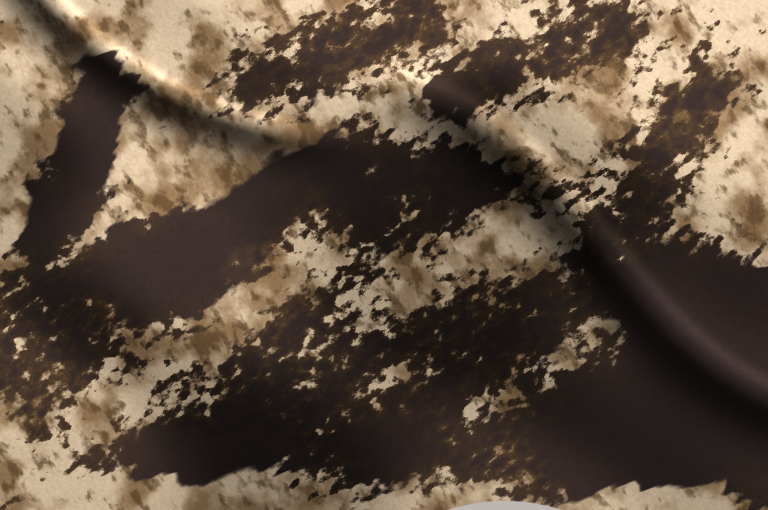
Write a WebGL 1 fragment shader that draws this texture.

```glsl
precision highp float;
// Draped silk printed with dry-brush dye: ink-dark strokes over pale tan cloth.
// Swathes are distance fields torn by bristle noise, mottled by fine grain, and
// then lit by two soft fold ridges with highlights and deep shadows.
uniform vec2 u_resolution;

#define INK vec3(0.215, 0.170, 0.158)
#define BROWN vec3(0.36, 0.265, 0.165)
#define CLOTH vec3(0.90, 0.80, 0.67)
#define BRUSH_ANGLE 0.62
#define BRISTLE 0.05
#define EDGE_WARP 0.10
#define DRYNESS 0.36
#define GRIME 0.7
#define FOLD_SHADOW 0.72
#define FOLD_LIGHT 0.22

float hash(vec2 p) {
  p = fract(p * vec2(0.1031, 0.1137));
  p += dot(p, p.yx + 33.33);
  return fract((p.x + p.y) * p.x * 7.13);
}

float noise(vec2 p) {
  vec2 i = floor(p), f = fract(p);
  f = f * f * (3.0 - 2.0 * f);
  return mix(mix(hash(i), hash(i + vec2(1, 0)), f.x),
             mix(hash(i + vec2(0, 1)), hash(i + vec2(1, 1)), f.x), f.y);
}

float fbm(vec2 p) {
  float sum = 0.0, amp = 0.5;
  for (int i = 0; i < 5; i++) {
    sum += amp * noise(p);
    p = mat2(1.6, 1.2, -1.2, 1.6) * p + 17.3;
    amp *= 0.5;
  }
  return sum / 0.97;
}

mat2 turn(float a) { return mat2(cos(a), -sin(a), sin(a), cos(a)); }

// Positive inside a rounded stroke with the given centre, angle and size
float stroke(vec2 p, vec2 centre, float angle, float halfLength, float radius) {
  vec2 q = turn(angle) * (p - centre);
  q.x -= clamp(q.x, -halfLength, halfLength);
  return radius - length(q);
}

// Signed extent of bare cloth: positive is pale, negative is dyed
float bareCloth(vec2 p) {
  float upper = p.y - 0.62 - 0.12 * cos(4.19 * (p.x - 0.75));
  for (int i = 0; i < 4; i++) {
    float k = float(i), c = cos(2.1 * k);
    vec2 centre = vec2(0.17 + 0.38 * k + 0.12 * sin(1.05 * k), 0.82 - 0.14 * c);
    upper = min(upper, -stroke(p, centre, 0.65 + 0.55 * c, 0.16, 0.066));
  }
  float swathe = stroke(p, vec2(0.41, 0.33), 0.67, 0.29, 0.058);
  swathe = max(swathe, stroke(p, vec2(0.91, 0.50), 0.42, 0.20, 0.055));
  float left = exp(-40.0 * p.x * p.x);
  float bump = exp(-60.0 * (p.x - 0.5) * (p.x - 0.5));
  float field = max(max(upper, swathe), 0.035 + 0.16 * left + 0.06 * bump - p.y);
  for (int i = 0; i < 3; i++) {
    float k = float(i), r = hash(vec2(k * 7.0 + 3.0, 11.0));
    vec2 centre = vec2(0.80 + 0.17 * k, 0.25 + 0.06 * sin(4.0 * k));
    field = max(field, stroke(p, centre, 0.35, 0.02 + 0.05 * r, 0.008 + 0.02 * r));
  }
  return field;
}

// Light (x) and shadow (y) beside a crest; d is the distance above it
vec2 crest(float d, float width) {
  float light = exp(-pow((d - 0.004) / (width * 0.42), 2.0));
  float below = (d + width * 1.5) / (width * (d < -width * 1.5 ? 2.0 : 0.8));
  return vec2(light, exp(-below * below));
}

void main() {
  vec2 p = gl_FragCoord.xy / u_resolution.y;
  float pixel = 1.0 / u_resolution.y;
  vec2 brush = turn(BRUSH_ANGLE) * p;

  // Torn, bristled paint edges
  vec2 along = vec2(cos(BRUSH_ANGLE), sin(BRUSH_ANGLE));
  float bristle = noise(brush * vec2(6.0, 50.0)) + 0.5 * noise(brush * vec2(14.0, 120.0));
  vec2 warp = vec2(fbm(p * 4.5), fbm(p * 4.5 + 40.0)) - 0.5;
  float field = bareCloth(p + EDGE_WARP * warp + along * BRISTLE * (bristle - 0.75));

  // Dry-brush mottling: fine speckle in hazy areas, crisp edges elsewhere
  float haze = smoothstep(0.43, 0.68, fbm(p * 3.2 + 9.0) + 0.13 * exp(-4.0 * p.x));
  float grain = 0.65 * fbm(brush * vec2(50.0, 75.0)) + 0.35 * fbm(brush * vec2(13.0, 26.0)) - 0.5;
  field = clamp(field, -0.16 + 0.11 * haze, 0.08);
  float dry = field + grain * DRYNESS * (0.03 + haze);
  float soft = mix(0.004, 0.022, haze) + pixel;
  float bare = smoothstep(-soft, soft, dry);
  float stain = smoothstep(-0.10, 0.01, dry) * haze;

  // Dye colours, cloudy tan and thin grime flecks
  float tone = fbm(p * 15.0 + 5.0);
  float fleck = smoothstep(0.53, 0.74, 0.7 * fbm(brush * vec2(60.0, 38.0) + 70.0) + 0.3 * tone + 0.02);
  vec3 pale = mix(CLOTH, BROWN * 1.35, 0.75 * smoothstep(0.38, 0.74, tone));
  pale = mix(pale, BROWN, GRIME * fleck);
  vec3 color = mix(mix(INK, BROWN, 0.7 * stain), pale, bare);

  // Two fold ridges and slow undulations of the cloth
  float drop = 0.30 * exp(-3.5 * (p.x - 0.13));
  float d1 = (p.y - 0.69 - drop) / sqrt(1.0 + 12.25 * drop * drop);
  float u = 3.0 * (p.x - 1.2), s = inversesqrt(1.0 + u * u);
  float slope = 1.26 * s * s * s;
  float d2 = (p.y - 0.53 + 0.42 * u * s) / sqrt(1.0 + slope * slope);
  vec2 fold = crest(d1, 0.026) * (1.0 - smoothstep(0.45, 0.8, p.x));
  fold += crest(d2, 0.036) * smoothstep(0.65, 0.95, p.x);
  float wave = smoothstep(0.15, 0.7, noise(turn(-0.6) * p * vec2(2.2, 5.0) + 3.0));
  float shade = mix(mix(0.46, 1.15, wave), mix(0.76, 1.04, wave), bare);
  shade *= mix(0.86, 1.04, smoothstep(0.0, 0.8, p.y));
  shade *= (1.0 - FOLD_SHADOW * min(fold.y, 1.0)) * (1.0 + FOLD_LIGHT * fold.x);
  color = color * shade + vec3(0.03, 0.026, 0.024) * fold.x;

  // Fine weave, then the light backdrop under the lower hem
  color *= 0.96 + 0.08 * noise(turn(0.8) * p * vec2(260.0, 170.0));
  float hem = 0.018 - 1.4 * (p.x - 0.99) * (p.x - 0.99) - p.y;
  color = mix(color, vec3(0.74, 0.71, 0.69), smoothstep(-pixel, pixel, hem));
  gl_FragColor = vec4(clamp(color, 0.0, 1.0), 1.0);
}
```
